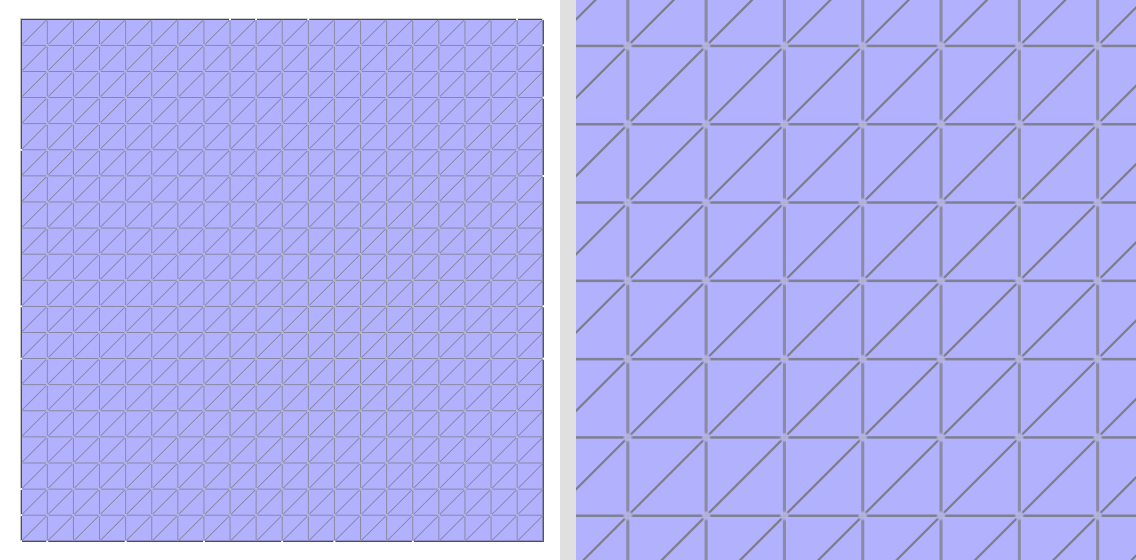
Left, the full canvas; right, a detail of the centre.
A WebGL 1 fragment shader for this pattern:

```glsl
precision highp float;
// Lavender square mesh of 20 by 20 cells, each split by a rising diagonal, on white.

uniform vec2 u_resolution;

// Share of a pixel covered by a line of the given width at distance d.
float lineCoverage(float d, float width, float pixel) {
  float near = max(d - 0.5 * width, -0.5 * pixel);
  float far = min(d + 0.5 * width, 0.5 * pixel);
  return clamp((far - near) / pixel, 0.0, 1.0);
}

float hash(vec2 p) {
  return fract(sin(dot(p, vec2(12.99, 78.23))) * 43758.5);
}

void main() {
  float pixel = 1.0 / min(u_resolution.x, u_resolution.y);
  vec2 uv = (gl_FragCoord.xy - 0.5 * u_resolution) * pixel + 0.5;

  // Mesh coordinates run from 0 to 20 across the square.
  float cell = 0.04661;
  vec2 mesh = (uv - vec2(0.0379, 0.0334)) / cell;
  vec2 node = floor(mesh + 0.5);
  vec2 offset = (mesh - node) * cell;
  float nodeDistance = length(offset);
  float diagonal = (fract(mesh.x - mesh.y + 0.5) - 0.5) * cell * 0.7071;

  // Signed distance to the outline of the square.
  vec2 outside = (abs(mesh - 10.0) - 10.0) * cell;
  float edge = max(outside.x, outside.y);

  // Mesh lines, fading to a pale joint at every node.
  vec3 color = vec3(0.695, 0.695, 0.995);
  float gap = 1.0 - smoothstep(0.0012, 0.0034, nodeDistance);
  float slant = lineCoverage(diagonal, 0.0013, pixel);
  float upright = lineCoverage(offset.x, 0.0018, pixel);
  float level = lineCoverage(offset.y, 0.0015, pixel);
  color = mix(color, vec3(0.49, 0.49, 0.53), slant * (1.0 - gap));
  color = mix(color, vec3(0.54, 0.54, 0.63), upright * (1.0 - 0.7 * gap));
  color = mix(color, vec3(0.50, 0.50, 0.57), level * (1.0 - 0.7 * gap));
  color = mix(color, vec3(0.74, 0.74, 0.87), 0.6 * gap);

  // White surround and dark outline, nicked at scattered nodes.
  color = mix(color, vec3(1.0), clamp(edge / pixel + 0.5, 0.0, 1.0));
  float nick = step(hash(node), 0.2) * (1.0 - smoothstep(0.001, 0.0025, nodeDistance));
  float outline = lineCoverage(edge, 0.0018, pixel);
  color = mix(color, vec3(0.16, 0.16, 0.18), outline * (1.0 - nick));
  color = mix(color, vec3(1.0), nick * outline);

  gl_FragColor = vec4(color, 1.0);
}
```
